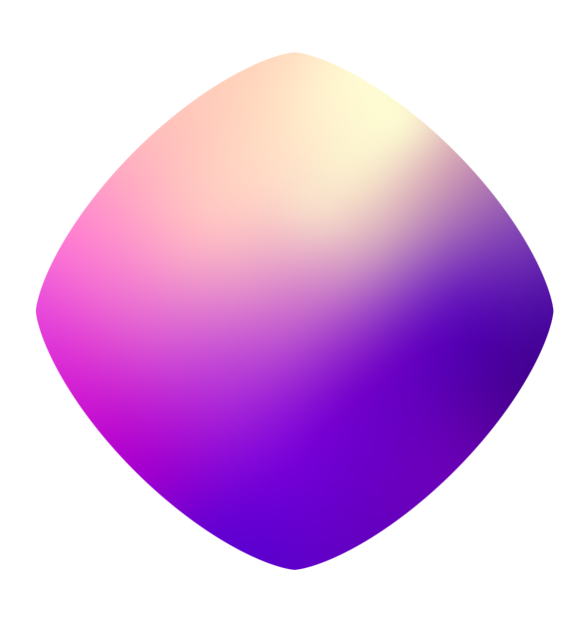
A Shadertoy shader for this background:

```glsl
const vec3 BACKDROP = vec3(1.0);
const vec2 CENTER = vec2(0.001, 0.014);   // offset from mid canvas, in heights
const float RADIUS = 0.4043;              // half diagonal, in heights
const float ROUNDNESS = 1.44;             // superellipse exponent
const float MESH_STEP = 0.6;              // spacing of the diagonal colour mesh

const vec3 GLOW_COLOR = vec3(1.0, 1.0, 0.83);
const vec2 GLOW_START = vec2(0.36, 0.75);
const vec2 GLOW_END = vec2(0.11, 0.46);
const float GLOW_WIDTH = 0.19;

// Mesh rows run from lower left to upper right
const vec3 INDIGO[5] = vec3[5](
    vec3(0.36, 0.00, 0.78), vec3(0.39, 0.00, 0.75), vec3(0.41, 0.00, 0.71),
    vec3(0.27, 0.00, 0.57), vec3(0.25, 0.00, 0.62));
const vec3 VIOLET[5] = vec3[5](
    vec3(0.38, 0.00, 0.82), vec3(0.46, 0.00, 0.84), vec3(0.44, 0.00, 0.78),
    vec3(0.39, 0.07, 0.73), vec3(0.49, 0.25, 0.70));
const vec3 ORCHID[5] = vec3[5](
    vec3(0.65, 0.00, 0.81), vec3(0.71, 0.20, 0.84), vec3(0.79, 0.43, 0.80),
    vec3(0.85, 0.67, 0.75), vec3(0.83, 0.64, 0.71));
const vec3 ROSE[5] = vec3[5](
    vec3(0.83, 0.12, 0.83), vec3(0.91, 0.43, 0.82), vec3(0.99, 0.74, 0.77),
    vec3(1.00, 0.87, 0.78), vec3(1.00, 0.97, 0.82));
const vec3 PEACH[5] = vec3[5](
    vec3(0.88, 0.24, 0.88), vec3(1.00, 0.49, 0.82), vec3(1.00, 0.71, 0.75),
    vec3(1.00, 0.81, 0.73), vec3(0.99, 0.84, 0.75));

// Smooth curve through five evenly spaced colours
vec3 spline(vec3 k[5], float t) {
    t = clamp(t, 0.0, 4.0);
    int i = min(int(t), 3);
    float f = t - float(i);
    vec3 a = k[max(i - 1, 0)], b = k[i], c = k[i + 1], d = k[min(i + 2, 4)];
    return b + 0.5 * f * (c - a + f * (2.0 * a - 5.0 * b + 4.0 * c - d
        + f * (3.0 * (b - c) + d - a)));
}

vec3 meshColor(vec2 q) {
    vec2 g = vec2(q.x + q.y, q.y - q.x) / MESH_STEP + 2.0;
    vec3 across[5] = vec3[5](spline(INDIGO, g.x), spline(VIOLET, g.x),
        spline(ORCHID, g.x), spline(ROSE, g.x), spline(PEACH, g.x));
    return clamp(spline(across, g.y), 0.0, 1.0);
}

// Soft capsule of light, fading toward its lower end
float glow(vec2 q) {
    vec2 axis = GLOW_END - GLOW_START;
    float h = clamp(dot(q - GLOW_START, axis) / dot(axis, axis), 0.0, 1.0);
    float d = length(q - GLOW_START - h * axis) / GLOW_WIDTH;
    return mix(0.85, 0.4, h) * exp(-d * d);
}

void mainImage(out vec4 fragColor, in vec2 fragCoord) {
    vec2 p = (fragCoord - 0.5 * iResolution.xy) / iResolution.y;
    vec2 q = (p - CENTER) / RADIUS;

    // Rounded diamond, with its edge softened over one pixel
    vec2 e = pow(max(abs(q), vec2(1e-4)), vec2(ROUNDNESS));
    float edge = pow(e.x + e.y, 1.0 / ROUNDNESS) - 1.0;
    float mask = 1.0 - smoothstep(-0.7, 0.7, edge / max(fwidth(edge), 1e-5));

    vec3 color = mix(meshColor(q), GLOW_COLOR, glow(q));
    fragColor = vec4(mix(BACKDROP, color, mask), 1.0);
}
```
